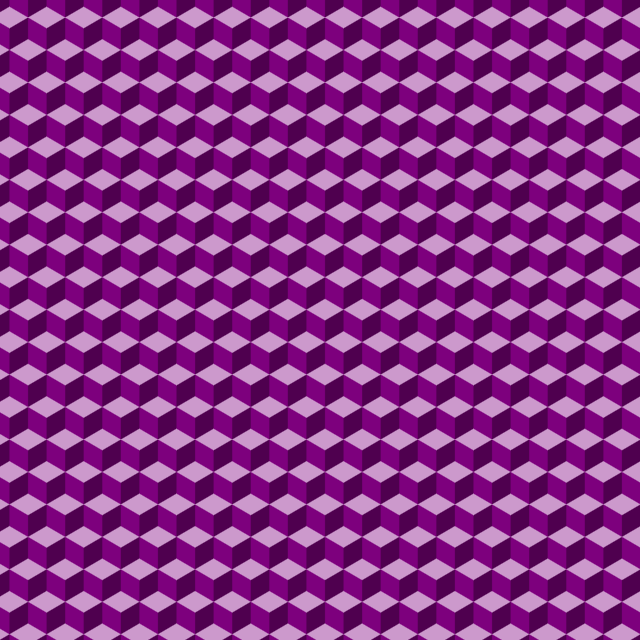
Write a Shadertoy shader that draws this pattern.

```glsl
// Tumbling-block pattern: staggered rows of cubes with light tops and two purple sides.

const vec2 CELL = vec2(0.0580, 0.05072);      // cube width, row spacing
const vec2 ORIGIN = vec2(0.0728, 0.97266);    // centre of one top face
const vec2 TOP_HALF = vec2(CELL.x / 2.0, CELL.y / 3.0);
const float EDGE_PIXELS = 1.2;                // width of the smoothed edge
const vec3 TOP_COLOR = vec3(0.80, 0.60, 0.80);
const vec3 LEFT_COLOR = vec3(0.49, 0.00, 0.49);
const vec3 RIGHT_COLOR = vec3(0.31, 0.00, 0.31);

// Signed distance to a rhombus with the given half diagonals
float rhombusDistance(vec2 p, vec2 halfSize) {
    return (dot(abs(p), halfSize.yx) - halfSize.x * halfSize.y) / length(halfSize);
}

// Share of a pixel inside the shape
float coverage(float dist, float blur) {
    return clamp(0.5 - dist / blur, 0.0, 1.0);
}

void mainImage(out vec4 fragColor, in vec2 fragCoord) {
    float blur = EDGE_PIXELS / iResolution.y;
    vec2 grid = (fragCoord / iResolution.y - ORIGIN) / CELL;

    // Nearest top face; odd rows shift by half a cube
    float row = floor(grid.y + 0.5);
    float column = grid.x - 0.5 * mod(row, 2.0);
    vec2 local = vec2(fract(column + 0.5) - 0.5, grid.y - row) * CELL;

    // Vertical edges lie every half cube; the sides swap above the top face
    float toEdge = min(abs(local.x), TOP_HALF.x - abs(local.x));
    float sideDistance = -sign(local.x) * sign(local.y) * toEdge;
    vec3 color = mix(RIGHT_COLOR, LEFT_COLOR, coverage(sideDistance, blur));

    // Light top face
    float topDistance = rhombusDistance(local, TOP_HALF);
    color = mix(color, TOP_COLOR, coverage(topDistance, blur));

    fragColor = vec4(color, 1.0);
}
```
